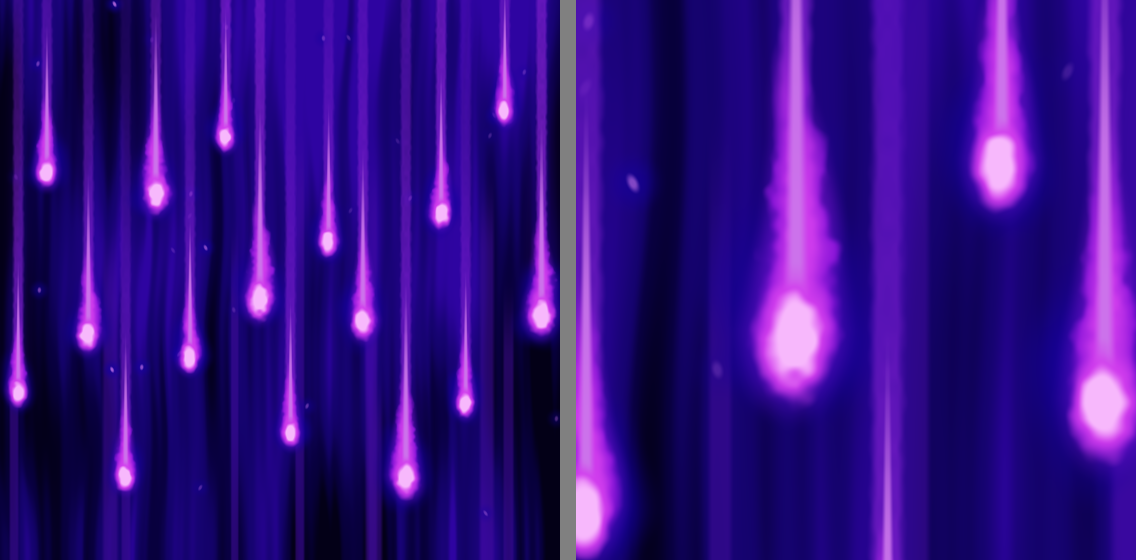
Left: the whole. Right: its middle third, enlarged.
A three.js fragment shader for this background:

```glsl
varying vec2 vUv;

const int METEORS = 16;
const int BANDS = 9;
const int SPARKS = 28;
const vec2 HEAD_RANGE = vec2(0.06, 0.82);
const vec2 SIZE_RANGE = vec2(0.78, 1.5);
const vec2 PLUME = vec2(0.022, 0.033);   // half width, depth below the head
const float PLUME_LENGTH = 0.17;
const float TRAIL_WIDTH = 0.0105;
const float NEEDLE_LENGTH = 0.3;
const vec2 CORE = vec2(0.0135, 0.0215);

const vec3 BLACK = vec3(0.01, 0.0, 0.09);
const vec3 MIDNIGHT = vec3(0.03, 0.0, 0.24);
const vec3 NAVY = vec3(0.08, 0.01, 0.43);
const vec3 VIOLET = vec3(0.18, 0.015, 0.63);
const vec3 HALO_BLUE = vec3(0.08, 0.0, 0.62);
const vec3 TRAIL = vec3(0.52, 0.13, 0.82);
const vec3 MAGENTA = vec3(0.58, 0.09, 0.87);
const vec3 HOT = vec3(0.82, 0.24, 0.93);
const vec3 PINK = vec3(0.80, 0.47, 0.92);
const vec3 PALE = vec3(0.97, 0.72, 0.99);

float hash(vec2 p) {
  vec3 q = fract(vec3(p.xyx) * 0.1031);
  q += dot(q, q.yzx + 33.33);
  return fract((q.x + q.y) * q.z);
}

float noise(vec2 p) {
  vec2 i = floor(p), f = fract(p);
  f = f * f * (3.0 - 2.0 * f);
  return mix(mix(hash(i), hash(i + vec2(1.0, 0.0)), f.x),
             mix(hash(i + vec2(0.0, 1.0)), hash(i + vec2(1.0, 1.0)), f.x), f.y);
}

float falloff(float inner, float outer, float x) {
  return 1.0 - smoothstep(inner, outer, x);
}

// Brushed vertical streaks over large dark patches
vec3 backdrop(vec2 p) {
  float x = p.x + 0.014 * (noise(p * 5.0) - 0.5);
  float tone = 0.48 * noise(vec2(x * 15.0, p.y * 2.2 + 3.0))
             + 0.32 * noise(vec2(x * 42.0, p.y * 2.4 + 17.0))
             + 0.20 * noise(vec2(x * 95.0, p.y * 3.0 + 41.0));
  tone += 0.28 * (noise(p * vec2(5.0, 4.0) + 8.0) - 0.5);
  tone += 0.26 * (p.y - 0.5) - 0.07 - 0.3 * smoothstep(0.44, 0.52, abs(p.x - 0.5));
  vec3 col = mix(BLACK, MIDNIGHT, smoothstep(0.08, 0.27, tone));
  col = mix(col, NAVY, smoothstep(0.25, 0.45, tone));
  return mix(col, VIOLET, smoothstep(0.43, 0.68, tone));
}

// Faint headless band running down from a random height
vec3 addBand(vec3 col, vec2 p, float id) {
  float x = (id + hash(vec2(id, 51.0))) / float(BANDS);
  float top = mix(0.25, 0.85, hash(vec2(id, 52.0)));
  float width = mix(0.007, 0.016, hash(vec2(id, 53.0)));
  float band = falloff(width * 0.6, width * 1.2, abs(p.x - x));
  return mix(col, vec3(0.27, 0.05, 0.62), 0.5 * band * falloff(top - 0.12, top + 0.05, p.y));
}

// Tiny tilted speck in a blue glow
vec3 addSpark(vec3 col, vec2 p, float id) {
  vec2 d = p - vec2(hash(vec2(id, 71.0)), hash(vec2(id, 72.0)));
  float strength = hash(vec2(id, 73.0));
  col = mix(col, HALO_BLUE, 0.8 * strength * falloff(0.002, 0.021, length(d)));
  d.x += d.y * (hash(vec2(id, 74.0)) - 0.5);
  float speck = falloff(0.3, 1.4, length(d / vec2(0.0032, 0.005)));
  return mix(col, PINK, speck * mix(0.2, 1.0, strength * strength));
}

vec3 addMeteor(vec3 col, vec2 p, float id) {
  float column = id + 0.5 + 0.4 * (hash(vec2(id, 11.0)) - 0.5);
  float level = fract(id * 0.618 + 0.1 + 0.25 * hash(vec2(id, 12.0)));
  vec2 head = vec2(column / float(METEORS), mix(HEAD_RANGE.x, HEAD_RANGE.y, level));
  float bulk = hash(vec2(id, 13.0));
  float size = mix(SIZE_RANGE.x, SIZE_RANGE.y, bulk * bulk);
  vec2 d = (p - head) / size;
  float side = abs(d.x), rise = max(d.y, 0.0);
  float above = smoothstep(-0.01, 0.02, d.y);

  // Soft light around the trail and the head
  float aura = exp(-side * side / 0.0004) * exp(-rise * 2.0) * above;
  col = mix(col, VIOLET, 0.65 * aura);
  float halo = length(d / vec2(0.044, d.y > 0.0 ? 0.095 : 0.055));
  halo += 0.35 * (noise(p * 22.0 + id) - 0.5);
  col = mix(col, HALO_BLUE, 0.8 * falloff(0.35, 1.15, halo));

  // Long translucent trail with a grainy edge
  float grain = noise(p * vec2(160.0, 110.0));
  float fade = exp(-rise * mix(0.5, 2.6, hash(vec2(id, 14.0))));
  float trail = falloff(0.5, 1.15, side * size / TRAIL_WIDTH + 0.2 * (grain - 0.5));
  col = mix(col, TRAIL, trail * above * fade * (0.76 + 0.14 * grain));

  // Teardrop plume: round below, hollow taper and frayed sides above
  float taper = pow(clamp(1.0 - rise / PLUME_LENGTH, 0.0, 1.0), 1.25);
  float width = PLUME.x * mix(0.25, 1.0, taper);
  float fray = 0.55 * (noise(p * 60.0 + id) - 0.5) + 0.3 * (noise(p * 150.0) - 0.5);
  fray *= 0.35 + 0.65 * smoothstep(0.0, 0.05, rise);
  float lean = 0.006 * (noise(vec2(p.y * 26.0, id * 7.0)) - 0.5);
  float q = length(vec2((d.x + lean) / width, min(d.y, 0.0) / PLUME.y));
  float reach = falloff(0.05, PLUME_LENGTH, rise);
  col = mix(col, MAGENTA, 0.5 * reach * falloff(0.6, 1.6, q));
  col = mix(col, MAGENTA, 0.9 * reach * falloff(0.65, 1.15, q + fray));
  col = mix(col, HOT, 0.95 * reach * falloff(0.2, 0.95, q + 0.5 * fray));

  // Thin bright needle, then the glowing core
  float point = clamp(1.0 - rise / NEEDLE_LENGTH, 0.0, 1.0);
  float needle = falloff(0.2, 1.3, side / (0.0015 + 0.0045 * point));
  col = mix(col, PINK, needle * above * smoothstep(0.0, 0.55, point) * 0.9);
  vec2 c = d + vec2(0.004 * (hash(vec2(id, 15.0)) - 0.5), 0.004);
  float core = length(c / CORE) + 0.35 * (noise(p * 110.0) - 0.5);
  col = mix(col, HOT, falloff(0.9, 1.7, core));
  return mix(col, PALE, falloff(0.65, 1.15, core));
}

void main() {
  vec3 col = backdrop(vUv);
  for (int i = 0; i < BANDS; i++) col = addBand(col, vUv, float(i));
  for (int i = 0; i < SPARKS; i++) col = addSpark(col, vUv, float(i));
  for (int i = 0; i < METEORS; i++) col = addMeteor(col, vUv, float(i));
  gl_FragColor = vec4(col, 1.0);
}
```
